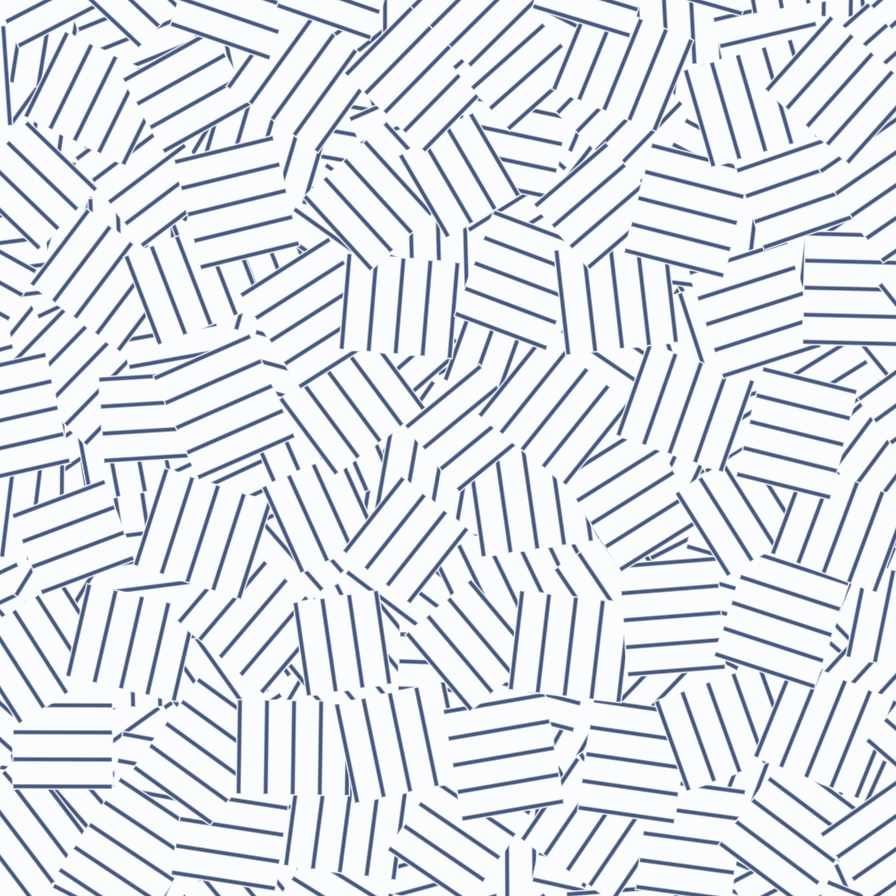
This pattern is drawn by a WebGL 2 fragment shader. Its source:

```glsl
#version 300 es
precision highp float;
// Scattered square bundles of parallel blue strokes, overlapping on white paper.

#define PAPER vec3(0.985, 0.99, 0.995)
#define INK vec3(0.27, 0.34, 0.49)
#define CELL 0.122          // spacing of bundles within a layer
#define JITTER 0.42         // wander of a bundle, in cells
#define LAYERS 3            // lower layers show through the gaps
#define STROKE_GAP 0.0302   // distance between strokes
#define STROKE_WIDTH 0.0043
#define STROKE_LENGTH 0.110
#define SOFTNESS 0.0013     // half width of the blurred edge

uniform vec2 u_resolution;
out vec4 fragColor;

const float PI = 3.14159;

vec3 hash3(vec2 p) {
    vec3 q = fract(p.xyx * vec3(0.1031, 0.1030, 0.0973));
    q += dot(q, q.yxz + 33.33);
    return fract((q.xxy + q.yzz) * q.zyx);
}

mat2 rotation(float angle) {
    float c = cos(angle), s = sin(angle);
    return mat2(c, s, -s, c);
}

float boxDistance(vec2 p, vec2 halfSize) {
    vec2 d = abs(p) - halfSize;
    return length(max(d, 0.0)) + min(max(d.x, d.y), 0.0);
}

float fill(float dist, float edge) {
    return 1.0 - smoothstep(-edge, edge, dist);
}

// Lays one opaque bundle of four or five strokes over the ink below it.
float paintBundle(float ink, vec2 p, vec3 rnd, float edge) {
    float count = rnd.y < 0.25 ? 4.0 : 5.0;
    float halfSpan = 0.5 * (count - 1.0) * STROKE_GAP;
    float halfLength = 0.5 * STROKE_LENGTH * mix(0.94, 1.06, rnd.z);
    p = rotation(rnd.x * PI) * p;

    // Fold onto the nearest stroke of the bundle.
    float index = clamp(round((p.y + halfSpan) / STROKE_GAP), 0.0, count - 1.0);
    vec2 local = vec2(p.x, p.y + halfSpan - index * STROKE_GAP);
    float stroke = fill(boxDistance(local, vec2(halfLength, 0.5 * STROKE_WIDTH)), edge);

    vec2 patchSize = vec2(halfLength, halfSpan + 0.5 * STROKE_WIDTH) + 0.0015;
    float cover = fill(boxDistance(p, patchSize), edge);
    return max(ink * (1.0 - cover), stroke);
}

// Paints a brick-shifted grid of jittered bundles in a fixed order.
float paintLayer(float ink, vec2 uv, float layer, float edge) {
    vec2 grid = uv / CELL + layer * vec2(0.37, 0.53);
    float baseRow = floor(grid.y);
    for (float j = -1.0; j <= 1.0; j++) {
        float row = baseRow + j;
        float shift = 0.5 * mod(row, 2.0);
        float baseColumn = floor(grid.x - shift);
        for (float i = -1.0; i <= 1.0; i++) {
            vec2 id = vec2(baseColumn + i, row);
            vec2 seed = id + 71.0 + layer * vec2(137.0, 59.0);
            vec2 wander = (hash3(seed + 211.5).xy - 0.5) * JITTER;
            vec2 center = id + vec2(shift, 0.0) + 0.5 + wander;
            ink = paintBundle(ink, (grid - center) * CELL, hash3(seed), edge);
        }
    }
    return ink;
}

void main() {
    float size = min(u_resolution.x, u_resolution.y);
    vec2 uv = gl_FragCoord.xy / size;
    float edge = max(SOFTNESS, 0.6 / size);

    float ink = 0.0;
    for (int layer = 0; layer < LAYERS; layer++) {
        ink = paintLayer(ink, uv, float(layer), edge);
    }
    fragColor = vec4(mix(PAPER, INK, ink), 1.0);
}
```
